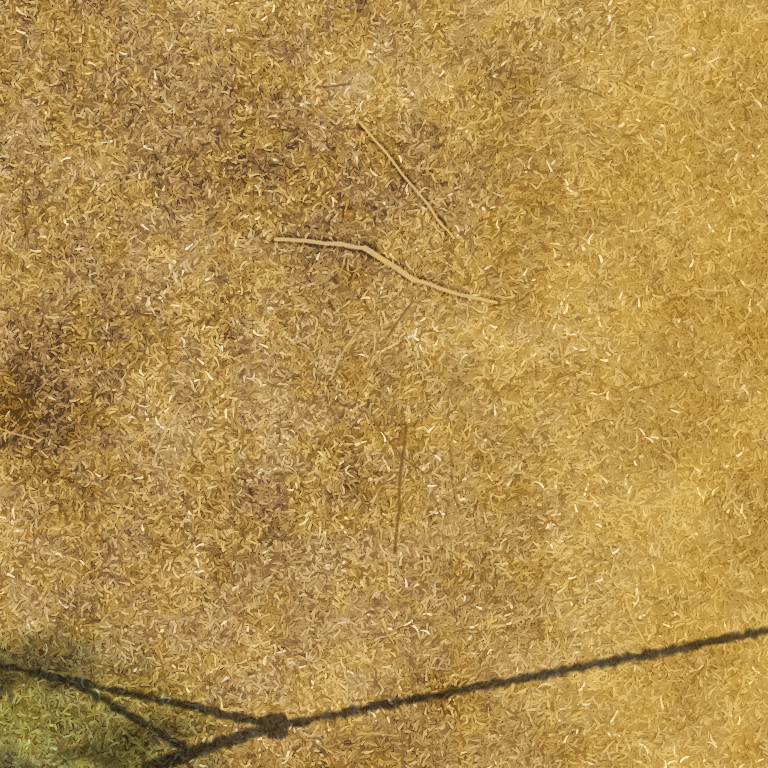
Write a Shadertoy shader that draws this texture.

```glsl
// Dry trampled grass: matted golden blades, loose straws and a thin forked shadow.

const vec3 SOIL  = vec3(0.36, 0.25, 0.11);
const vec3 BROWN = vec3(0.61, 0.45, 0.21);
const vec3 GOLD  = vec3(0.75, 0.60, 0.32);
const vec3 STRAW = vec3(0.86, 0.73, 0.46);
const vec3 CHAFF = vec3(0.97, 0.90, 0.74);
const vec3 GREY_SHIFT = vec3(-0.035, -0.020, 0.035);
const vec3 WARM_SHIFT = vec3(0.020, 0.010, -0.045);
const vec3 GREEN_TINT = vec3(0.80, 0.92, 0.80);
const vec3 SHADE_TINT = vec3(0.43, 0.43, 0.50);

const int   BLADE_LAYERS = 9;
const float BLADE_CELLS  = 52.0;   // cells across the canvas, coarsest layer
const float BLADE_WIDTH  = 0.12;   // half width in cells
const float BLADE_SOFT   = 0.07;   // edge softness in cells
const float TONE_MEAN    = 0.65;
const float TONE_SPREAD  = 0.40;
const int   STRAW_COUNT  = 44;
const float STRAW_SOFT   = 0.0013;
const float SHADOW_SOFT  = 0.0035;

// Integer hash, three values in 0..1
vec3 hash3(ivec3 cell) {
    uvec3 v = uvec3(cell + 4096) * 1664525u + 1013904223u;
    v.x += v.y * v.z; v.y += v.z * v.x; v.z += v.x * v.y;
    v ^= v >> 16u;
    v.x += v.y * v.z; v.y += v.z * v.x; v.z += v.x * v.y;
    return vec3(v >> 8u) / 16777216.0;
}

float noise(vec2 p) {
    ivec2 i = ivec2(floor(p));
    vec2 f = fract(p);
    f = f * f * (3.0 - 2.0 * f);
    float a = hash3(ivec3(i, 91)).x, b = hash3(ivec3(i + ivec2(1, 0), 91)).x;
    float c = hash3(ivec3(i + ivec2(0, 1), 91)).x, d = hash3(ivec3(i + 1, 91)).x;
    return mix(mix(a, b, f.x), mix(c, d, f.x), f.y);
}

float fbm(vec2 p) {
    return 0.55 * noise(p) + 0.3 * noise(p * 2.1 + 7.3) + 0.15 * noise(p * 4.3 + 3.1);
}

float segment(vec2 p, vec2 a, vec2 b) {
    vec2 ab = b - a;
    return length(p - a - ab * clamp(dot(p - a, ab) / dot(ab, ab), 0.0, 1.0));
}

// Matted short blades, painted layer over layer; returns the tone
float blades(vec2 uv, float contrast, float combed) {
    float tone = 0.36 + 0.4 * noise(uv * 150.0);
    for (int layer = 0; layer < BLADE_LAYERS; layer++) {
        float scale = BLADE_CELLS + 5.0 * float(layer);
        vec2 p = uv * scale + 0.37 * float(layer);
        ivec2 home = ivec2(floor(p));
        for (int k = 0; k < 9; k++) {
            ivec2 cell = home + ivec2(k % 3, k / 3) - 1;
            vec3 place = hash3(ivec3(cell, layer));
            vec3 look = hash3(ivec3(cell, layer + 40));
            float angle = mix(6.2832 * place.z, 0.75 + 1.5 * (place.z - 0.5), combed);
            vec2 q = p - vec2(cell) - place.xy;
            vec2 dir = vec2(cos(angle), sin(angle));
            q = vec2(dot(q, dir), dot(q, vec2(-dir.y, dir.x)));
            q.y += (look.y - 0.5) * 1.1 * q.x * q.x;
            float halfLen = mix(0.2, 0.62, look.z) + 0.15 * combed;
            float d = segment(q, vec2(-halfLen, 0.0), vec2(halfLen, 0.0));
            float width = BLADE_WIDTH * (1.0 - 0.35 * q.x / halfLen);
            float gap = 1.0 - smoothstep(0.0, 0.16, d - width);
            float cover = 1.0 - smoothstep(-BLADE_SOFT, BLADE_SOFT, d - width);
            float bladeTone = TONE_MEAN + contrast * TONE_SPREAD * (look.x + place.x - 1.0);
            bladeTone += 0.3 * step(0.975, look.x) + 0.05 * q.y / BLADE_WIDTH;
            tone = mix(tone - 0.09 * contrast * gap, bladeTone, cover * 0.92);
        }
    }
    return tone;
}

// Sparse long stalks, most pale and some dark
float straws(vec2 uv, float tone) {
    for (int i = 0; i < STRAW_COUNT; i++) {
        vec3 place = hash3(ivec3(i, 17, 5)), look = hash3(ivec3(i, 29, 8));
        float angle = 6.2832 * place.z;
        vec2 reach = mix(0.012, 0.05, look.x * look.x) * vec2(cos(angle), sin(angle));
        vec2 bend = 0.003 * vec2(sin(uv.y * 60.0 + angle), cos(uv.x * 60.0));
        float d = segment(uv + bend, place.xy - reach, place.xy + reach) - 0.0011;
        float cover = 1.0 - smoothstep(-STRAW_SOFT, STRAW_SOFT, d);
        tone = mix(tone, look.y < 0.2 ? 0.22 : 0.88, cover * mix(0.45, 0.9, look.z));
    }
    // Large broken stalk, a slanted stalk and a dark twig
    vec2 p = uv + 0.004 * (vec2(noise(uv * 45.0), noise(uv * 45.0 + 9.0)) - 0.5);
    float stalk = min(segment(p, vec2(0.36, 0.69), vec2(0.475, 0.678)),
                  min(segment(p, vec2(0.475, 0.678), vec2(0.54, 0.635)) - 0.001,
                      segment(p, vec2(0.54, 0.635), vec2(0.645, 0.605))));
    stalk = min(stalk, segment(p, vec2(0.47, 0.84), vec2(0.59, 0.69)) + 0.0008);
    float twig = segment(p, vec2(0.527, 0.45), vec2(0.515, 0.28));
    tone -= 0.25 * (1.0 - smoothstep(0.001, 0.006, abs(stalk - 0.003)));
    tone = mix(tone, 0.9, 1.0 - smoothstep(0.001, 0.0038, stalk));
    return mix(tone, 0.2, 0.8 * (1.0 - smoothstep(0.0006, 0.003, twig)));
}

// Forked shadow with a ragged edge, 0..1
float shadow(vec2 uv) {
    vec2 fork = vec2(0.36, 0.055);
    float d = min(segment(uv, fork, vec2(1.02, 0.182)), segment(uv, fork, vec2(-0.02, 0.138)));
    d = min(d, segment(uv, fork, vec2(0.19, 0.0)) - 0.003);
    d = min(d, segment(uv, vec2(0.10, 0.11), vec2(0.25, 0.02)));
    d = min(d, length(uv - fork) - 0.012);
    d += 0.006 * (noise(uv * 120.0) - 0.5);
    return 1.0 - smoothstep(-SHADOW_SOFT, SHADOW_SOFT, d - 0.0055);
}

vec3 toneColour(float t) {
    vec3 c = mix(SOIL, BROWN, smoothstep(0.08, 0.36, t));
    c = mix(c, GOLD, smoothstep(0.36, 0.60, t));
    c = mix(c, STRAW, smoothstep(0.60, 0.85, t));
    return mix(c, CHAFF, smoothstep(0.88, 1.2, t));
}

void mainImage(out vec4 fragColor, in vec2 fragCoord) {
    vec2 uv = fragCoord / iResolution.xy;
    float patches = fbm(uv * 9.0);
    float right = smoothstep(0.35, 0.95, uv.x + 0.35 * (fbm(uv * 4.0 + 20.0) - 0.5));
    float corner = 1.0 - smoothstep(0.06, 0.32, length(uv * vec2(0.8, 1.3)) + 0.12 * (patches - 0.5));

    float tone = blades(uv, mix(1.15, 0.72, right), 0.75 * right);
    tone += 0.38 * (patches - 0.5) + 0.03 * right;
    tone -= 0.28 * exp(-300.0 * dot(uv - vec2(0.03, 0.46), uv - vec2(0.03, 0.46)));
    tone = straws(uv, tone);

    vec3 colour = toneColour(tone);
    float grey = smoothstep(0.35, 0.65, fbm(uv * 28.0 + 5.0)) * (1.0 - 0.6 * right);
    colour += GREY_SHIFT * grey + WARM_SHIFT * right;
    colour *= mix(vec3(1.0), GREEN_TINT, corner);
    float shade = max(shadow(uv), 0.7 * corner * smoothstep(0.45, 0.7, fbm(uv * 14.0 + 2.0)));
    colour *= mix(vec3(1.0), SHADE_TINT, shade);
    fragColor = vec4(clamp(colour, 0.0, 1.0), 1.0);
}
```
